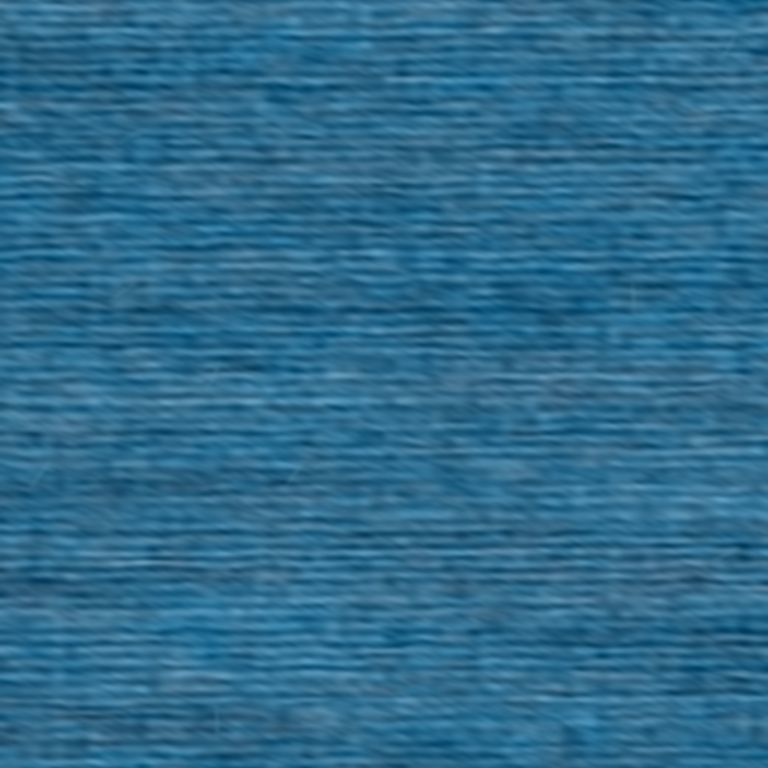
This texture is drawn by a WebGL 2 fragment shader. Its source:

```glsl
#version 300 es
precision highp float;
// Blue yarn wound in fine, straight horizontal threads with short twisted fibres.

uniform vec2 u_resolution;
out vec4 fragColor;

const vec3  BASE_COLOR   = vec3(0.178, 0.420, 0.554);
const vec3  CYAN_SHIFT   = vec3(-0.065, 0.015, 0.045);  // dye drift, cyan to violet
const vec3  PALE_FIBRE   = vec3(0.36, 0.58, 0.67);
const vec3  OCHRE_FIBRE  = vec3(0.43, 0.47, 0.40);
const float THREADS      = 62.0;   // threads over the canvas height
const float WOBBLE       = 0.3;    // thread bending, in thread widths
const float SPACING_VARY = 0.35;
const float CREST_TONE   = 0.056;
const float GROOVE_TONE  = -0.058;
const float CREST_VARY   = 0.125;  // tone change along the threads
const float GROOVE_VARY  = 0.105;
const float ROW_VARY     = 0.055;  // tone change between threads
const float TWIST_VARY   = 0.14;
const float TWIST_SLOPE  = 0.26;
const float BAND_VARY    = 0.075;
const float FUZZ_VARY    = 0.05;
const float FIBRE_CELLS  = 9.0;
const float FIBRE_CHANCE = 0.16;
const float OCHRE_CHANCE = 0.006;
const float PI           = 3.14159265;

uint mixBits(uint v) {
    v = v * 747796405u + 2891336453u;
    v = ((v >> ((v >> 28u) + 4u)) ^ v) * 277803737u;
    return (v >> 22u) ^ v;
}

float hash(vec2 cell, uint seed) {
    ivec2 c = ivec2(cell);
    uint h = mixBits(uint(c.x) + mixBits(uint(c.y) + mixBits(seed)));
    return float(h >> 8u) / 16777216.0;
}

// Value noise centred on zero, from -0.5 to 0.5
float noise(vec2 p, uint seed) {
    vec2 i = floor(p);
    vec2 f = fract(p);
    f = f * f * (3.0 - 2.0 * f);
    float low  = mix(hash(i, seed), hash(i + vec2(1, 0), seed), f.x);
    float high = mix(hash(i + vec2(0, 1), seed), hash(i + vec2(1, 1), seed), f.x);
    return mix(low, high, f.y) - 0.5;
}

// Tone along one crest or groove: long and short stretches plus its own level
float lineTone(float x, float line, float vary, uint seed) {
    float stretch = 0.5 * noise(vec2(x * 7.0, line), seed)
                  + 0.6 * noise(vec2(x * 25.0, line), seed + 1u)
                  + 0.5 * noise(vec2(x * 55.0, line), seed + 2u);
    return vary * stretch + ROW_VARY * (hash(vec2(line, 0), seed + 3u) - 0.5);
}

// Rounded threads with separate tones for each crest and each groove
float threadTone(vec2 uv) {
    float y = uv.y * THREADS;
    y += WOBBLE * noise(vec2(uv.x * 20.0, y * 0.8), 1u);
    y += SPACING_VARY * noise(vec2(uv.x * 0.7, y * 0.5), 2u);
    float body = 0.5 - 0.5 * cos(2.0 * PI * y);
    float crest = CREST_TONE + lineTone(uv.x, floor(y), CREST_VARY, 20u);
    float groove = GROOVE_TONE + lineTone(uv.x, floor(y + 0.5), GROOVE_VARY, 30u);
    return mix(groove, crest, body);
}

// Short slanted strands of the ply, falling to the right
float twistTone(vec2 uv) {
    float across = uv.y + TWIST_SLOPE * uv.x;
    return TWIST_VARY * (0.45 * noise(vec2(uv.x * 32.0, across * 120.0), 7u)
                       + 0.55 * noise(vec2(uv.x * 65.0, across * 175.0), 8u));
}

// Stray fibres: colour in rgb, coverage in a
vec4 strayFibre(vec2 uv) {
    vec2 p = uv * FIBRE_CELLS;
    vec2 cell = floor(p);
    vec2 center = 0.4 + 0.2 * vec2(hash(cell, 9u), hash(cell, 10u));
    float pick = hash(cell, 11u);
    bool ochre = pick < OCHRE_CHANCE;
    float angle = ochre ? -0.25 : PI * hash(cell, 12u);
    vec2 dir = vec2(cos(angle), sin(angle));
    vec2 q = p - cell - center;
    float along = dot(q, dir);
    float bend = 1.2 * (hash(cell, 13u) - 0.5) * along * along;
    float side = abs(dot(q, vec2(-dir.y, dir.x)) - bend);
    float cover = (1.0 - smoothstep(0.0, 0.06, side))
                * (1.0 - smoothstep(0.05, 0.27, abs(along)));
    cover *= step(pick, FIBRE_CHANCE) * (ochre ? 0.6 : 0.25);
    return vec4(ochre ? OCHRE_FIBRE : PALE_FIBRE, cover);
}

void main() {
    vec2 uv = gl_FragCoord.xy / u_resolution.y;

    // Light and shade of threads, strands, broad bands and fuzz
    float tone = threadTone(uv) + twistTone(uv);
    tone += BAND_VARY * noise(vec2(uv.x * 2.0, uv.y * 17.0), 14u);
    tone += FUZZ_VARY * noise(vec2(uv.x * 65.0, uv.y * 40.0), 15u);

    // Uneven dye
    float dye = 0.8 * noise(vec2(uv.x * 3.0, uv.y * 20.0), 16u)
              + 0.9 * noise(vec2(uv.x * 22.0, uv.y * 60.0), 17u);
    vec3 color = BASE_COLOR + tone + dye * CYAN_SHIFT;

    vec4 fibre = strayFibre(uv);
    color = mix(color, fibre.rgb, fibre.a);
    fragColor = vec4(clamp(color, 0.0, 1.0), 1.0);
}
```
